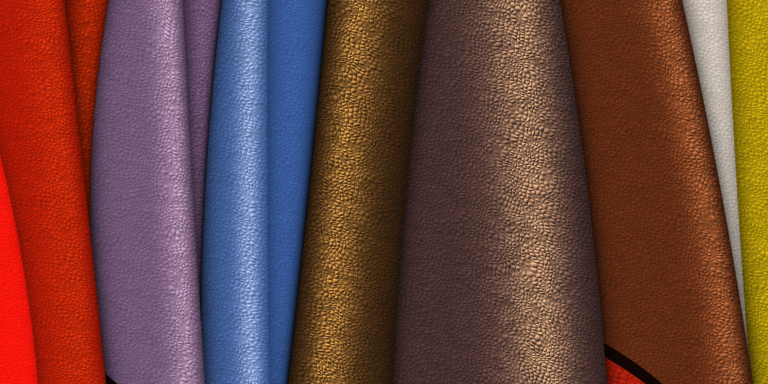
Give the GLSL for this texture, as a Shadertoy shader.

```glsl
// Overlapping folds of grained leather hides hanging side by side in many colours.

vec2 hash2(vec2 cell) {
    vec3 q = fract(vec3(cell.xyx) * vec3(0.1031, 0.1030, 0.0973));
    q += dot(q, q.yzx + 33.33);
    return fract((q.xx + q.yz) * q.zy);
}

float valueNoise(vec2 p) {
    vec2 i = floor(p), f = fract(p);
    f = f * f * (3.0 - 2.0 * f);
    float low = mix(hash2(i).x, hash2(i + vec2(1, 0)).x, f.x);
    float high = mix(hash2(i + vec2(0, 1)).x, hash2(i + vec2(1, 1)).x, f.x);
    return mix(low, high, f.y);
}

// Height of soft pebbles separated by creases.
float pebbleHeight(vec2 p) {
    vec2 cell = floor(p), f = fract(p);
    float nearest = 8.0, second = 8.0;
    for (int y = -1; y <= 1; y++)
    for (int x = -1; x <= 1; x++) {
        vec2 offset = vec2(x, y);
        float d = length(offset + hash2(cell + offset) - f);
        second = min(second, max(nearest, d));
        nearest = min(nearest, d);
    }
    return smoothstep(-0.1, 0.8, second - nearest);
}

// Relief lit from the upper left, roughly in -1..1, with slanted wrinkles.
float leatherGrain(vec2 p) {
    vec2 q = vec2(p.x + 0.35 * p.y, p.y - 0.35 * p.x) * vec2(80.0, 104.0);
    q += 1.6 * vec2(valueNoise(p * 22.0), valueNoise(p * 22.0 + 40.0));
    float h = pebbleHeight(q);
    float slope = h - pebbleHeight(q + vec2(-0.35, -0.35));
    float wrinkle = valueNoise(q * vec2(0.45, 0.8)) - 0.5;
    return 0.65 * slope + 0.22 * (h - 0.4) + 0.35 * wrinkle;
}

// Curve through x positions at the top, middle and bottom.
float hang(vec3 xs, float t) {
    float control = 2.0 * xs.y - 0.5 * (xs.x + xs.z);
    return mix(mix(xs.x, control, t), mix(control, xs.z, t), t);
}

// Leather with a glossy ridge; spread holds its left and right widths.
vec3 leather(vec2 p, float grain, vec3 ridge, vec2 spread, vec3 base, vec3 shine) {
    float d = p.x - hang(ridge, p.y);
    d /= d < 0.0 ? spread.x : spread.y;
    float gloss = exp(-d * d);
    float glint = gloss * clamp(0.9 + 0.75 * grain, 0.0, 1.3);
    return mix(base, shine, glint) * (1.0 + grain * (0.32 + 0.12 * gloss));
}

// Lays a hide over everything left of its edge and shades both sides of the seam.
// seam: inner shade width, inner shade strength, cast shadow strength.
vec3 drape(vec3 under, vec3 hide, vec2 p, vec3 edge, vec3 seam) {
    float d = p.x - hang(edge, p.y);
    float px = 1.0 / iResolution.y;
    hide *= 1.0 - seam.y * exp(-max(-d, 0.0) / seam.x);
    under *= 1.0 - seam.z * exp(-max(d, 0.0) / 0.020);
    return mix(hide, under, smoothstep(-px, px, d));
}

// Dark rolled hem descending from a start point, with another hide below.
vec3 hem(vec3 under, vec2 p, vec2 start, float slope, float thickness, vec3 below) {
    float x = max(p.x - start.x, 0.0);
    float d = p.y - start.y - slope * x - x * x;
    float px = 1.0 / iResolution.y;
    vec3 col = mix(under, vec3(0.07, 0.025, 0.02), smoothstep(-px, px, d));
    return mix(col, below, smoothstep(-px, px, d - thickness));
}

void mainImage(out vec4 fragColor, in vec2 fragCoord) {
    // Canvas is two units wide; y runs downward from the top.
    vec2 p = fragCoord / iResolution.xy;
    p = vec2(2.0 * p.x, 1.0 - p.y);
    float g = leatherGrain(p);
    vec3 hide;

    // Yellow and white at the far right
    vec3 col = leather(p, g * 0.6, vec3(1.97, 1.98, 2.0), vec2(0.05, 0.08), vec3(0.63, 0.53, 0.03), vec3(0.70, 0.59, 0.05));
    hide = leather(p, g * 0.25, vec3(1.84, 1.89, 1.94), vec2(0.06, 0.04), vec3(0.70, 0.65, 0.60), vec3(0.83, 0.79, 0.75));
    col = drape(col, hide, p, vec3(1.893, 1.920, 1.955), vec3(0.010, 0.20, 0.35));

    // Chestnut brown, with a hem at its lower left
    hide = leather(p, g * 0.8, vec3(1.732, 1.840, 1.915), vec2(0.055, 0.028), vec3(0.37, 0.165, 0.075), vec3(0.60, 0.33, 0.18));
    col = drape(col, hide, p, vec3(1.776, 1.878, 1.961), vec3(0.018, 0.50, 0.45));
    col = hem(col, p, vec2(1.575, 0.895), 0.55, 0.035, vec3(0.66, 0.12, 0.05) * (1.0 + 0.3 * g));

    // Plum and bronze in the centre
    hide = leather(p, g, vec3(1.355, 1.395, 1.425), vec2(0.110, 0.070), vec3(0.275, 0.185, 0.180), vec3(0.61, 0.46, 0.35));
    col = drape(col, hide, p, vec3(1.458, 1.531, 1.581), vec3(0.035, 0.35, 0.60));
    hide = leather(p, g, vec3(0.932, 0.885, 0.845), vec2(0.045, 0.070), vec3(0.265, 0.165, 0.075), vec3(0.60, 0.42, 0.20));
    col = drape(col, hide, p, vec3(1.115, 1.057, 1.021), vec3(0.045, 0.50, 0.55));

    // Blue: smooth back, glossy front fold
    hide = leather(p, g * 0.25, vec3(0.77, 0.75, 0.72), vec2(0.08, 0.05), vec3(0.18, 0.30, 0.53), vec3(0.23, 0.37, 0.63));
    col = drape(col, hide, p, vec3(0.854, 0.805, 0.750), vec3(0.012, 0.92, 0.55));
    hide = leather(p, g * 0.55, vec3(0.655, 0.650, 0.657), vec2(0.036, 0.024), vec3(0.25, 0.37, 0.60), vec3(0.54, 0.63, 0.81));
    col = drape(col, hide, p, vec3(0.698, 0.698, 0.703), vec3(0.008, 0.25, 0.25));

    // Purple: shaded back, glossy front fold
    hide = leather(p, g * 0.5, vec3(0.53, 0.51, 0.50), vec2(0.03), vec3(0.40, 0.29, 0.42), vec3(0.48, 0.35, 0.50));
    col = drape(col, hide, p, vec3(0.578, 0.534, 0.523), vec3(0.010, 0.85, 0.50));
    hide = leather(p, g * 0.6, vec3(0.437, 0.465, 0.490), vec2(0.045, 0.024), vec3(0.45, 0.34, 0.47), vec3(0.66, 0.53, 0.65));
    col = drape(col, hide, p, vec3(0.477, 0.503, 0.534), vec3(0.012, 0.40, 0.45));
    col = hem(col, p, vec2(0.270, 0.970), 0.8, 0.10, vec3(0.07, 0.025, 0.02));

    // Orange-red back and front folds, then a bright red one
    hide = leather(p, g * 0.6, vec3(0.23, 0.21, 0.20), vec2(0.04), vec3(0.58, 0.10, 0.02), vec3(0.70, 0.16, 0.03));
    col = drape(col, hide, p, vec3(0.284, 0.236, 0.270), vec3(0.012, 0.50, 0.45));
    hide = leather(p, g * 0.55, vec3(0.125, 0.175, 0.225), vec2(0.080, 0.035), vec3(0.67, 0.09, 0.025), vec3(0.75, 0.16, 0.04));
    col = drape(col, hide, p, vec3(0.169, 0.224, 0.277), vec3(0.014, 0.40, 0.50));
    hide = leather(p, g * 0.25, vec3(-0.12, 0.0, 0.06), vec2(0.10, 0.05), vec3(0.90, 0.07, 0.04), vec3(0.98, 0.09, 0.05));
    col = drape(col, hide, p, vec3(-0.12, 0.023, 0.099), vec3(0.010, 0.15, 0.25));

    fragColor = vec4(clamp(col, 0.0, 1.0), 1.0);
}
```
